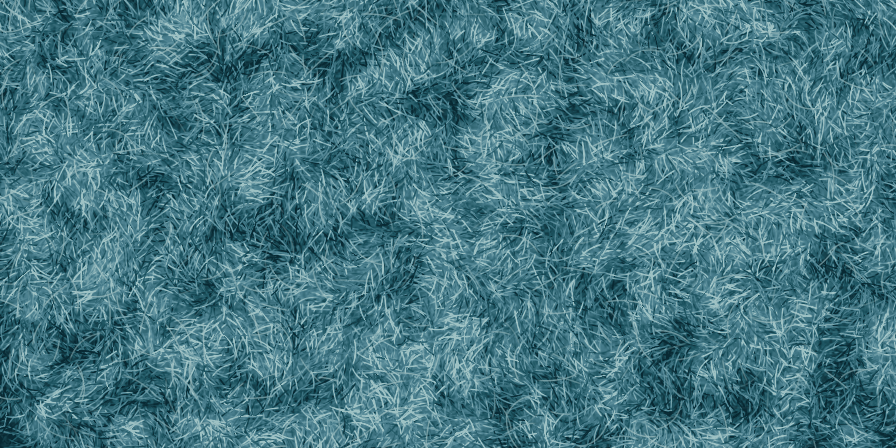
A Shadertoy shader for this texture:

```glsl
// Teal tufted wool: soft clumps with dark gaps, covered by fine curved fibres.

const float TUFT_SIZE = 0.125;      // spacing of the clumps, in canvas heights
const float TUFT_CONTRAST = 1.4;
const float MEAN_TONE = 0.62;
const float FIBRE_CELL = 0.038;
const float FIBRE_HALF_LENGTH = 0.033;
const float FIBRE_HALF_WIDTH = 0.0016;
const float FIBRE_CONTRAST = 1.3;
const float FUZZ_CONTRAST = 0.36;
const float FUZZ_SCALE = 165.0;
const int FIBRE_LAYERS = 15;
const float STRAY_CELL = 0.07;
const float STRAY_HALF_LENGTH = 0.055;
const int STRAY_LAYERS = 3;
const float TAU = 6.2832;
const vec3 STRAY_COLOR = vec3(0.66, 0.77, 0.77);
const vec3 FLECK_COLOR = vec3(0.42, 0.30, 0.29);

// Wool tones from deep shadow to pale tips
const vec3 WOOL[8] = vec3[8](
    vec3(0.03, 0.16, 0.20), vec3(0.07, 0.23, 0.27),
    vec3(0.11, 0.33, 0.38), vec3(0.20, 0.41, 0.46),
    vec3(0.27, 0.48, 0.54), vec3(0.36, 0.56, 0.61),
    vec3(0.48, 0.65, 0.68), vec3(0.62, 0.76, 0.77));

float hash(vec2 p) {
    return fract(sin(dot(p, vec2(127.1, 311.7))) * 43758.5453);
}

vec2 hash2(vec2 p) {
    return vec2(hash(p), hash(p + 37.3));
}

float noise(vec2 p) {
    vec2 i = floor(p), f = fract(p);
    f = f * f * (3.0 - 2.0 * f);
    return mix(mix(hash(i), hash(i + vec2(1, 0)), f.x),
               mix(hash(i + vec2(0, 1)), hash(i + vec2(1, 1)), f.x), f.y);
}

vec3 woolColor(float tone) {
    float x = clamp(tone * 5.0 + 1.0, 0.0, 6.999);
    int i = int(x);
    return mix(WOOL[i], WOOL[i + 1], x - float(i));
}

// Smooth squared distance to the scattered clump centres
float tuftDepth(vec2 p) {
    p += 0.05 * (vec2(noise(p * 14.0), noise(p * 14.0 + 50.0)) - 0.5);
    p += 0.035 * (vec2(noise(p * 42.0), noise(p * 42.0 + 90.0)) - 0.5);
    vec2 q = p / TUFT_SIZE, id = floor(q);
    float sum = 0.0;
    for (int y = -1; y <= 1; y++)
    for (int x = -1; x <= 1; x++) {
        vec2 cell = id + vec2(x, y);
        vec2 d = q - cell - mix(vec2(0.1), vec2(0.9), hash2(cell + 5.0));
        sum += exp(-9.0 * dot(d, d));
    }
    return -log(sum + 0.03) / 9.0;
}

// One curved fibre per cell; returns coverage and a random value of the top one
vec2 fibreLayer(vec2 p, float cellSize, float halfLength, float spread,
                float bendRange, float seed, float pixel) {
    vec2 shift = hash2(vec2(seed, 3.7));
    vec2 id = floor(p / cellSize + shift);
    vec2 result = vec2(0.0);
    for (int y = -1; y <= 1; y++)
    for (int x = -1; x <= 1; x++) {
        vec2 cell = id + vec2(x, y);
        vec2 key = cell + seed * 17.0;
        vec2 center = (cell + hash2(key) - shift) * cellSize;
        vec2 r = hash2(key + 71.9);
        float angle = TAU * noise(center * 7.0) + spread * (r.x - 0.5);
        vec2 along = vec2(cos(angle), sin(angle));
        vec2 q = p - center;
        q = vec2(dot(q, along), dot(q, vec2(-along.y, along.x)));
        float bend = bendRange * (2.0 * hash(key + 9.4) - 1.0);
        float d = abs(q.y - bend * q.x * q.x) / sqrt(1.0 + 4.0 * bend * bend * q.x * q.x);
        float reach = halfLength * mix(0.45, 1.0, hash(key + 23.6));
        float cover = clamp((FIBRE_HALF_WIDTH - d) / pixel + 0.5, 0.0, 1.0)
                    * min(1.0, 2.2 * FIBRE_HALF_WIDTH / pixel)
                    * (1.0 - smoothstep(0.7 * reach, reach, abs(q.x)));
        if (cover > result.x) result = vec2(cover, r.y);
    }
    return result;
}

void mainImage(out vec4 fragColor, in vec2 fragCoord) {
    vec2 p = fragCoord / iResolution.y;
    float pixel = 1.0 / iResolution.y;

    // Clump shading with broad uneven light
    float depth = tuftDepth(p);
    float body = MEAN_TONE + TUFT_CONTRAST * (0.16 - depth)
               + 0.3 * (noise(p * 5.0 + 8.0) - 0.5);
    float tone = body - 0.25;

    // Undercoat to top coat
    for (int i = 0; i < FIBRE_LAYERS; i++) {
        float height = float(i) / float(FIBRE_LAYERS - 1);
        vec2 fibre = fibreLayer(p, FIBRE_CELL, FIBRE_HALF_LENGTH, 2.0, 9.0,
                                float(i) + 1.0, pixel);
        float fibreTone = body + mix(-0.22, 0.06, height) + FIBRE_CONTRAST * (fibre.y - 0.5);
        tone = mix(tone, fibreTone, fibre.x);
    }

    // Fine fuzz between the fibres
    tone += FUZZ_CONTRAST * (noise(p * FUZZ_SCALE) - 0.5);
    vec3 color = woolColor(tone);

    // Pale stray hairs and rare brown flecks
    for (int i = 0; i < STRAY_LAYERS; i++) {
        vec2 stray = fibreLayer(p, STRAY_CELL, STRAY_HALF_LENGTH, TAU, 8.0,
                                float(i) + 41.0, pixel);
        float shown = stray.x * smoothstep(0.5, 0.95, stray.y) * 0.75;
        vec3 hair = stray.y > 0.996 ? FLECK_COLOR : mix(woolColor(body + 0.3), STRAY_COLOR, 0.6);
        color = mix(color, hair, shown);
    }
    fragColor = vec4(color, 1.0);
}
```
